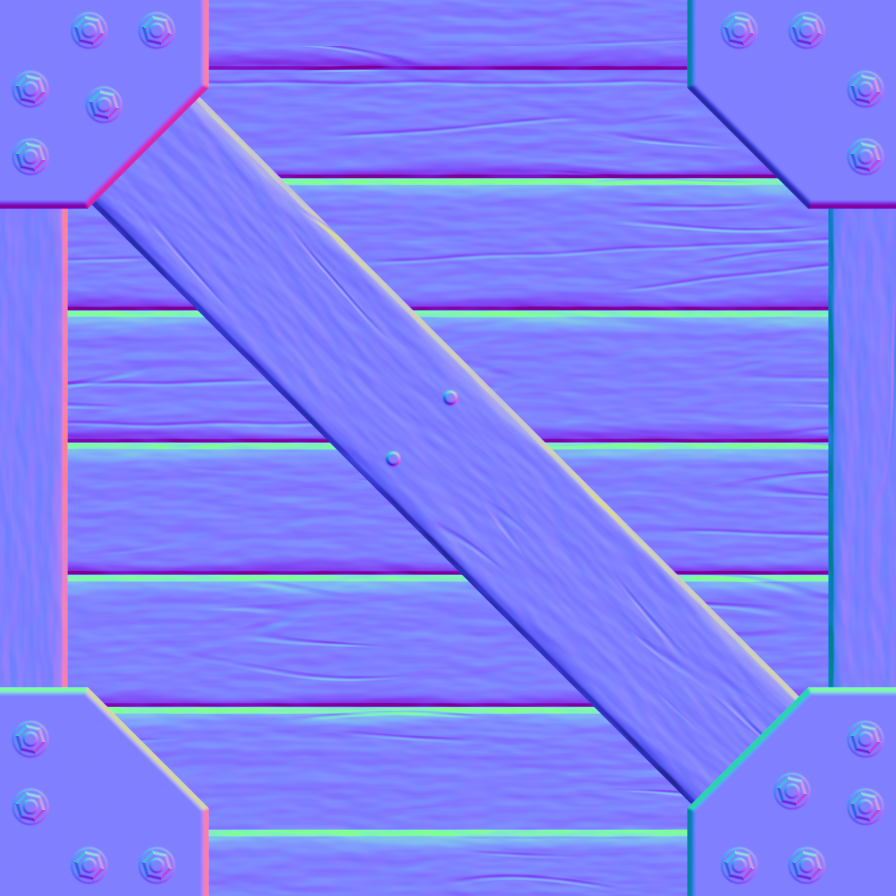
This texture map is drawn by a three.js fragment shader. Its source:

```glsl
// Tangent-space normal map of a wooden crate: planks, rails, diagonal brace and bolted corner plates.
varying vec2 vUv;

const float DIAG = 0.70711;

vec2 hashGradient(vec2 cell) {
  float a = 6.2832 * fract(sin(dot(cell, vec2(127.1, 311.7))) * 43758.5);
  return vec2(cos(a), sin(a));
}

float gradientNoise(vec2 p) {
  vec2 i = floor(p), f = fract(p);
  vec2 u = f * f * f * (f * (f * 6.0 - 15.0) + 10.0);
  vec2 e = vec2(1.0, 0.0);
  float low = mix(dot(hashGradient(i), f), dot(hashGradient(i + e), f - e), u.x);
  float high = mix(dot(hashGradient(i + e.yx), f - e.yx), dot(hashGradient(i + 1.0), f - 1.0), u.x);
  return mix(low, high, u.y);
}

// Wood height; the fibres run along x
float woodHeight(vec2 p) {
  p.y += 0.012 * gradientNoise(p * vec2(4.0, 9.0));
  float fibres = 0.4 * gradientNoise(p * vec2(9.0, 60.0)) + 0.22 * gradientNoise(p * vec2(32.0, 115.0));
  float split = 1.0 - smoothstep(0.0, 0.06, abs(gradientNoise(p * vec2(2.5, 20.0))));
  float worn = smoothstep(0.05, 0.35, gradientNoise(p * vec2(4.0, 11.0) + 7.3));
  return fibres - 0.35 * split * worn;
}

vec2 woodTilt(vec2 p) {
  vec2 e = vec2(0.0012, 0.0);
  float h = woodHeight(p);
  return -0.0026 * (vec2(woodHeight(p + e), woodHeight(p + e.yx)) - h) / e.x;
}

// Long groove from x0 to x1, starting at height y
float grooveTilt(vec2 p, float x0, float x1, float y, float slope) {
  float e = (p.y - y - slope * (p.x - x0) - 0.004 * gradientNoise(vec2(p.x * 9.0, y * 40.0))) / 0.0024;
  float span = smoothstep(x0 - 0.02, x0 + 0.03, p.x) * (1.0 - smoothstep(x1 - 0.06, x1, p.x));
  return -0.75 * e * exp(-e * e) * span;
}

float ridge(float d, float radius, float width) {
  float e = (d - radius) / width;
  return exp(-e * e);
}

// Washer, hexagonal nut and round tip
vec2 boltTilt(vec2 d) {
  float r = length(d);
  float facet = floor((atan(d.y, d.x) - 0.3) / 1.0472 + 0.5) * 1.0472 + 0.3;
  vec2 side = vec2(cos(facet), sin(facet));
  vec2 outward = d / (r + 0.0001);
  return outward * (0.4 * ridge(r, 0.0195, 0.0015) + 0.6 * ridge(r, 0.0075, 0.0016))
       + side * 0.75 * ridge(dot(d, side), 0.0132, 0.0018);
}

vec2 plankTilt(vec2 p) {
  float plank = floor((p.y - 0.0635) / 0.1475);
  vec2 tilt = woodTilt(p + vec2(plank * 3.7, 0.0));
  tilt.y += grooveTilt(p, 0.06, 0.19, 0.711, 0.0) + grooveTilt(p, 0.06, 0.32, 0.571, 0.01)
          + grooveTilt(p, 0.38, 0.66, 0.847, 0.08) + grooveTilt(p, 0.70, 0.98, 0.678, 0.11)
          + grooveTilt(p, 0.42, 0.98, 0.708, 0.05) + grooveTilt(p, 0.76, 0.98, 0.409, -0.04)
          + grooveTilt(p, 0.20, 0.80, 0.907, 0.0) + grooveTilt(p, 0.06, 0.40, 0.527, 0.0);
  for (int i = 0; i < 7; i++) {
    float n = float(i);
    float e = p.y - clamp(0.9485 - 0.1475 * n, 0.074, 0.922);
    float wear = clamp(0.5 + 1.3 * gradientNoise(vec2(p.x * 5.0, n * 3.7 + 0.4)), 0.0, 1.0);
    float above = smoothstep(-0.001, 0.001, e);
    float under = max(0.97 * (1.0 - smoothstep(0.003, 0.007, e)),
                      0.55 * (1.0 - smoothstep(0.003, 0.009 + 0.018 * wear, e)));
    float top = max(0.95 * smoothstep(-0.010, -0.006, e),
                    (0.2 + 0.4 * wear) * smoothstep(-0.028, -0.006, e));
    tilt.y += (1.0 - above) * top * step(0.5, n) - above * under * step(n, 5.5);
  }
  return tilt;
}

void main() {
  vec2 p = vUv;
  vec2 corner = 0.5 - abs(p - 0.5);
  vec2 inward = sign(0.5 - p);
  vec2 tilt = plankTilt(p);

  // Side rails
  float rail = corner.x - 0.0755;
  vec2 railTilt = woodTilt(p.yx + 5.0).yx;
  float railWear = 0.010 + 0.008 * gradientNoise(vec2(p.y * 8.0, inward.x));
  railTilt.x += inward.x * max(0.95 * smoothstep(-0.009, -0.004, rail), 0.4 * smoothstep(-2.0 * railWear, 0.0, rail));
  tilt = mix(railTilt, tilt, smoothstep(-0.001, 0.001, rail));

  // Diagonal brace with two nails
  vec2 along = vec2(DIAG, -DIAG), across = vec2(DIAG);
  vec2 b = vec2(dot(p, along), dot(p - 0.5, across) + 0.004);
  float brace = abs(b.y) - 0.085;
  vec2 grain = woodTilt(b + 9.0);
  float chip = 0.016 + 0.016 * gradientNoise(vec2(b.x * 7.0, sign(b.y) * 4.3));
  float braceEdge = max(0.87 * smoothstep(-0.010, -0.004, brace), 0.5 * smoothstep(-chip - 0.004, -0.002, brace));
  vec2 braceTilt = along * grain.x + across * (grain.y + sign(b.y) * braceEdge);
  for (int i = 0; i < 2; i++) {
    vec2 d = p - vec2(0.4708, 0.522) - (float(i) * 2.0 - 1.0) * vec2(0.0319, 0.034);
    float r = length(d);
    braceTilt += d / (r + 0.0001) * 0.8 * ridge(r, 0.0068, 0.0018);
  }
  tilt = mix(braceTilt, tilt, smoothstep(-0.001, 0.001, brace));

  // Chamfered corner plates
  float straight = max(corner.x, corner.y) - 0.233;
  float chamfer = (corner.x + corner.y - 0.331) * DIAG;
  float plate = max(straight, chamfer);
  vec2 facing = corner.x > corner.y ? vec2(1.0, 0.0) : vec2(0.0, 1.0);
  facing = normalize(mix(facing, vec2(DIAG), smoothstep(-0.002, 0.002, chamfer - straight)));
  vec2 plateTilt = inward * facing * 0.96 * smoothstep(-0.011, -0.003, plate);
  plateTilt += 0.012 * gradientNoise(p * 30.0);
  for (int i = 0; i < 2; i++) {
    vec2 seat = vec2(0.0995 + 0.0755 * float(i), 0.034);
    plateTilt += boltTilt((corner - seat) * inward) + boltTilt((corner - seat.yx) * inward);
  }
  // The plates that clamp the brace carry a fifth bolt
  if (inward.x * inward.y < 0.0) plateTilt += boltTilt((corner - vec2(0.116, 0.117)) * inward);
  tilt = mix(plateTilt, tilt, smoothstep(-0.001, 0.001, plate));

  // Pack the unit normal into colour
  tilt *= min(1.0, 0.99 / max(length(tilt), 0.0001));
  vec3 normal = vec3(tilt, sqrt(1.0 - dot(tilt, tilt)));
  gl_FragColor = vec4(normal * 0.5 + 0.5, 1.0);
}
```
